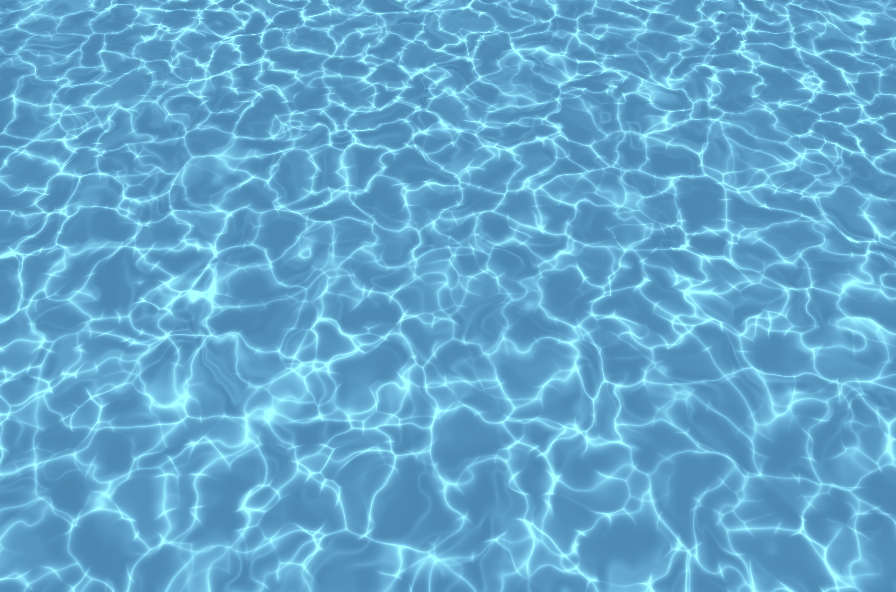
A Shadertoy shader for this texture:

```glsl
const vec3 DEEP_WATER = vec3(0.295, 0.530, 0.690);
const vec3 LIGHT_GAIN = vec3(0.270, 0.370, 0.390);
const float BLUE_ROLLOFF = 0.09;
const float HORIZON = 2.2;       // height of the vanishing line
const float DEPTH_STRETCH = 2.2;
const float CELL_DENSITY = 20.0;
const float FINE_SCALE = 1.65;
const float CELL_JITTER = 0.92;
const float LINE_WIDTH = 0.060;
const float GLOW_WIDTH = 0.21;
const float NODE_WIDTH = 0.085;
const float GLOW_LEVEL = 0.27;
const float LINE_LEVEL = 0.50;
const float NODE_LEVEL = 0.55;
const float SILK_LEVEL = 0.30;

vec2 hash2(vec2 p) {
    vec2 q = vec2(dot(p, vec2(127.1, 311.7)), dot(p, vec2(269.5, 183.3)));
    return fract(sin(q) * 43758.5453);
}

// Smooth two-channel value noise
vec2 noise2(vec2 p) {
    vec2 i = floor(p), f = fract(p);
    f = f * f * f * (f * (f * 6.0 - 15.0) + 10.0);
    vec2 low = mix(hash2(i), hash2(i + vec2(1, 0)), f.x);
    vec2 high = mix(hash2(i + vec2(0, 1)), hash2(i + vec2(1, 1)), f.x);
    return mix(low, high, f.y);
}

vec2 ripple(vec2 p) {
    return 0.85 * (noise2(p * 0.9) - 0.5) + 0.30 * (noise2(p * 2.7 + 9.0) - 0.5);
}

// Cellular light web: x = glow, y = thin line, z = bright junction
vec3 causticWeb(vec2 p, float footprint) {
    vec2 cell = floor(p), f = fract(p);
    vec3 nearest = vec3(8.0);
    for (int y = -1; y <= 1; y++) {
        for (int x = -1; x <= 1; x++) {
            vec2 offset = vec2(x, y);
            vec2 seed = 0.5 + CELL_JITTER * (hash2(cell + offset) - 0.5);
            float d = length(offset + seed - f);
            if (d < nearest.x) nearest = vec3(d, nearest.xy);
            else if (d < nearest.y) nearest = vec3(nearest.x, d, nearest.y);
            else nearest.z = min(nearest.z, d);
        }
    }
    float edge = nearest.y - nearest.x;
    float corner = nearest.z - nearest.x;
    float lineWidth = max(LINE_WIDTH, 0.8 * footprint);
    float nodeWidth = max(NODE_WIDTH, footprint);
    return exp(-vec3(edge / GLOW_WIDTH, edge / lineWidth, corner / nodeWidth));
}

// Thin veils of scattered light
float silk(vec2 p) {
    vec2 bend = 1.6 * noise2(p * 0.8 + 31.0);
    vec2 n = noise2(p * vec2(2.1, 1.5) + bend * 2.0);
    vec2 ridge = 1.0 - abs(2.0 * n - 1.0);
    return ridge.x * ridge.x * ridge.y;
}

void mainImage(out vec4 fragColor, in vec2 fragCoord) {
    vec2 uv = (fragCoord - vec2(0.5 * iResolution.x, 0.0)) / iResolution.y;

    // Tilted pool floor
    float closeness = HORIZON - uv.y;
    vec2 pool = CELL_DENSITY * vec2(uv.x, DEPTH_STRETCH) / closeness;
    float footprint = CELL_DENSITY * DEPTH_STRETCH
                    / (closeness * closeness * iResolution.y);

    // Two overlapping webs bent by the ripples
    vec2 bent = pool + ripple(pool);
    vec3 broad = causticWeb(bent, footprint);
    mat2 turn = mat2(0.8, 0.6, -0.6, 0.8);
    vec2 finePos = FINE_SCALE * (turn * (pool + 0.7 * ripple(pool + 17.0)));
    vec3 fine = causticWeb(finePos, footprint * FINE_SCALE);

    // Uneven strength keeps some cells calm and others busy
    vec2 patches = smoothstep(0.15, 0.85, noise2(pool * 0.55 + 5.0));
    vec2 flicker = noise2(pool * 1.4 + 53.0);
    float busy = smoothstep(0.08, 0.55, broad.x) * mix(0.45, 1.25, patches.x);

    vec3 levels = vec3(GLOW_LEVEL, LINE_LEVEL, NODE_LEVEL);
    float light = dot(broad, levels * mix(0.55, 1.35, flicker.x));
    light += busy * dot(fine, levels * mix(0.45, 1.30, flicker.y));
    light += SILK_LEVEL * silk(bent) * mix(0.4, 1.3, patches.y);
    light = min(light, 1.4);

    vec3 color = DEEP_WATER + LIGHT_GAIN * light;
    color.b -= BLUE_ROLLOFF * light * light;
    fragColor = vec4(clamp(color, 0.0, 1.0), 1.0);
}
```
